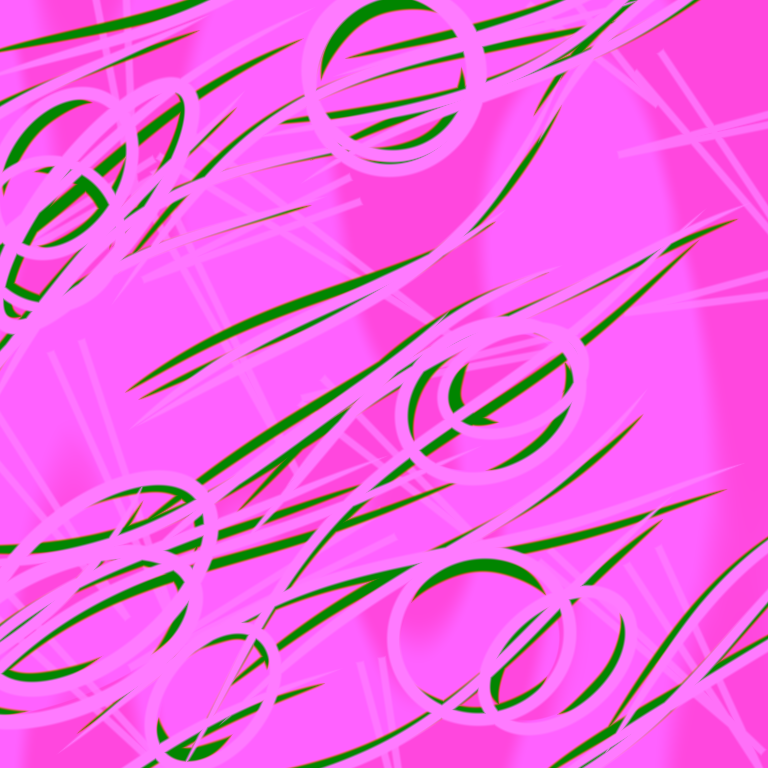
Give the GLSL for this pattern, as a Shadertoy shader.

```glsl
// Calligraphic green sweeps and loops gathered around a few hubs, each crossed
// by a pale pink companion line, over soft vertical bands of two magentas.
// Strokes are bent lines and ellipses in local frames, placed by hash.

#define SWEEPS 28
#define LOOPS 12
#define STREAKS 18
#define INK_HALF 0.0066
#define PALE_HALF 0.0072
#define RING_HALF 0.0100
#define STREAK_HALF 0.0048
#define EDGE 0.0021
#define RED_FRINGE 0.0011
#define SEED 3.0

const vec3 ORCHID = vec3(1.00, 0.38, 1.00);
const vec3 HOT    = vec3(1.00, 0.28, 0.87);
const vec3 PALE   = vec3(1.00, 0.48, 1.00);
const vec3 GREEN  = vec3(0.005, 0.52, 0.00);

const vec2 HUBS[5] = vec2[5](vec2(0.13, 0.78), vec2(0.17, 0.15),
    vec2(0.60, 0.53), vec2(0.70, 0.16), vec2(0.56, 0.88));

vec3 hash3(float n) {
    return fract(sin((n + SEED) * vec3(127.1, 311.7, 74.7)) * 4375.85);
}

// Rotates p into a frame whose x axis points along the given angle.
vec2 toFrame(vec2 p, float angle) {
    float c = cos(angle), s = sin(angle);
    return vec2(c * p.x + s * p.y, c * p.y - s * p.x);
}

// Coverage of a line; it vanishes when halfWidth falls to -EDGE.
float cover(float dist, float halfWidth) {
    return 1.0 - smoothstep(-EDGE, EDGE, abs(dist) - halfWidth);
}

float taper(float fullness, float halfWidth) {
    return mix(-EDGE, halfWidth, sqrt(clamp(fullness, 0.0, 1.0)));
}

// Signed distance to a bent line running along the x axis.
float bentLine(vec2 q, float bend, float phase) {
    float y = bend * q.x * q.x + 0.02 * sin(8.0 * q.x + phase);
    float slope = 2.0 * bend * q.x + 0.16 * cos(8.0 * q.x + phase);
    return (q.y - y) / sqrt(1.0 + slope * slope);
}

float ellipse(vec2 q, vec2 radius) {
    float k = length(q / radius);
    return k * (k - 1.0) / max(length(q / (radius * radius)), 0.001);
}

// Green coverage, with a slightly wider one for blue that leaves a red rim.
vec2 ink(float dist, float halfWidth) {
    float rim = RED_FRINGE * smoothstep(-EDGE, 0.0, halfWidth);
    return vec2(cover(dist, halfWidth), cover(dist, halfWidth + rim));
}

void mainImage(out vec4 fragColor, in vec2 fragCoord) {
    vec2 p = fragCoord / iResolution.y;
    vec2 green = vec2(0.0);
    float pale = 0.0, streak = 0.0;

    // Soft vertical bands
    float heat = cos(14.6 * (p.x - 0.11)) - 0.22
               + 0.35 * sin(5.0 * p.y + 9.0 * p.x + 1.0);

    // Long diagonal sweeps and the pale lines that weave over them
    for (int i = 0; i < SWEEPS; i++) {
        vec3 a = hash3(float(i) + 1.0), b = hash3(float(i) + 51.7);
        float angle = mix(0.28, 0.78, a.x);
        vec2 q = toFrame(p - HUBS[i % 5], angle);
        q -= vec2((a.y - 0.4) * 0.6, (a.z - 0.5) * 0.34);
        float reach = mix(0.24, 0.50, b.x);
        float bend = (b.y - 0.5) * 1.3;
        float along = q.x / reach;
        float fullness = 1.0 - along * along;
        float d = bentLine(q, bend, 6.28 * b.z);
        green = max(green, ink(d, taper(fullness, INK_HALF * mix(0.75, 1.3, b.z))));

        float shift = mix(0.008, 0.024, a.z) * (along + (b.x - 0.5) * 2.0);
        pale = max(pale, cover(d - shift, taper(fullness + 0.15, PALE_HALF)));

        // Some sweeps part the ground into a hot and a cool side
        if (i % 3 == 0) {
            float side = smoothstep(-EDGE, EDGE, d) * 2.0 - 1.0;
            heat += side * sign(bend) * -0.9 * max(fullness, 0.0) * exp(-7.0 * abs(d));
        }
    }

    // Loops: swelling green arcs under a pale ring
    for (int i = 0; i < LOOPS; i++) {
        vec3 a = hash3(float(i) + 101.3), b = hash3(float(i) + 151.9);
        vec2 center = HUBS[i % 5] + (a.xy - 0.5) * 0.22;
        vec2 q = toFrame(p - center, mix(0.3, 1.5, a.z));
        vec2 radius = vec2(mix(0.085, 0.19, b.x * b.x), mix(0.05, 0.10, b.y));
        float d = ellipse(q, radius);
        float turn = atan(q.y / radius.y, q.x / radius.x);
        float swell = smoothstep(-0.5, 0.9, sin(2.0 * turn + 6.28 * b.z));
        green = max(green, ink(d, taper(swell, INK_HALF * 1.35)));

        float ring = ellipse(q - 0.010 * (b.yz - 0.5), radius + 0.011);
        pale = max(pale, cover(ring, RING_HALF * mix(0.7, 1.0, b.x)));
        heat += 0.45 * (1.0 - smoothstep(-EDGE, EDGE, d)) * sign(a.x - 0.45);
    }

    // Thin pale streaks: narrow open wedges in crossing directions
    for (int i = 0; i < STREAKS; i++) {
        vec3 a = hash3(float(i) + 201.1), b = hash3(float(i) + 251.3);
        float angle = i % 3 == 0 ? mix(0.1, 0.6, b.x) : mix(1.4, 2.6, b.x);
        vec2 q = toFrame(p - a.xy, angle);
        float reach = mix(0.10, 0.24, b.y);
        float gap = mix(0.010, 0.026, b.z) * (0.5 + 0.5 * q.x / reach);
        float d = max(abs(abs(q.y) - gap), abs(q.x) - reach);
        streak = max(streak, cover(d, STREAK_HALF));
    }

    vec3 color = mix(ORCHID, HOT, smoothstep(0.0, 0.45, heat));
    color = mix(color, PALE, 0.8 * streak);
    color = mix(color, GREEN, green.xxy);
    color = mix(color, PALE, pale);
    fragColor = vec4(color, 1.0);
}
```
